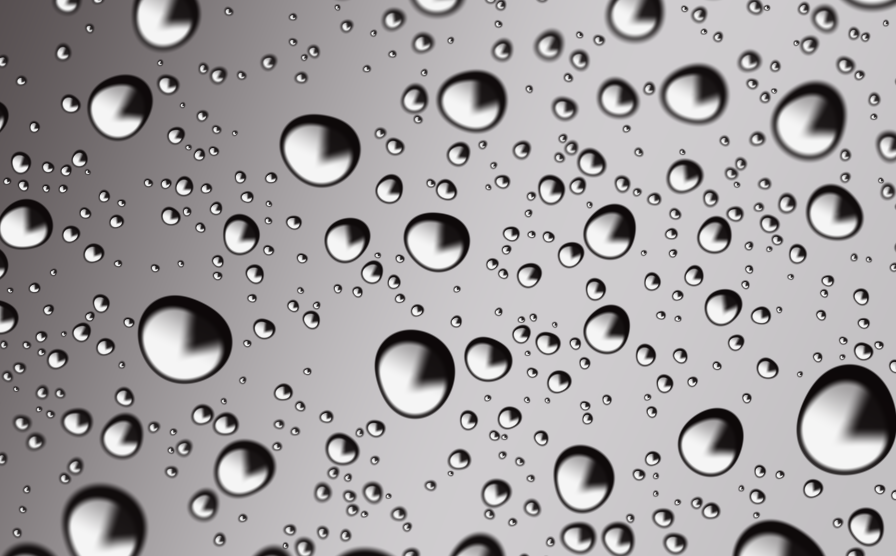
Reproduce this texture procedurally as a WebGL 1 fragment shader.

```glsl
precision highp float;
// Water drops on a tilted pane: dark-rimmed lenses over a soft grey gradient.
uniform vec2 u_resolution;

const vec3 SHADE_GREY = vec3(0.30, 0.27, 0.275);  // dim upper left corner
const vec3 PANE_GREY  = vec3(0.81, 0.80, 0.81);
const vec3 DROP_WHITE = vec3(0.96, 0.96, 0.96);
const vec3 DROP_GREY  = vec3(0.62, 0.61, 0.615);
const vec3 DROP_BLACK = vec3(0.045, 0.028, 0.03);

const int   LAYERS       = 5;
const float LARGEST_CELL = 0.37;   // grid step of the biggest drops
const float CELL_RATIO   = 0.56;   // step from one layer to the next
const float MIN_RADIUS   = 0.13;   // in cells
const float MAX_RADIUS   = 0.30;
const float REACH        = 1.48;   // room kept for wobble and blur
const float SHARP_BLUR   = 0.0013;
const float FAR_BLUR     = 0.008;

float hash(vec2 p) {
  return fract(sin(dot(p, vec2(127.1, 311.7))) * 43758.5453);
}

mat2 rotation(float angle) {
  float c = cos(angle), s = sin(angle);
  return mat2(c, s, -s, c);
}

float cellSize(float layer) { return LARGEST_CELL * pow(CELL_RATIO, layer); }

mat2 layerTurn(float layer) { return rotation(0.45 + 1.1 * layer); }

vec2 cellOf(vec2 p, float layer) {
  return floor(layerTurn(layer) * p / cellSize(layer) + 7.3 * layer);
}

// Centre (xy) and radius (z) of the drop in a cell; radius 0 means empty.
vec3 dropIn(vec2 id, float layer) {
  vec2 seed = id + 17.0 * layer;
  float size = hash(seed + 3.7);
  float radius = mix(MIN_RADIUS, MAX_RADIUS, size * mix(size, 1.0, 0.6));
  vec2 jitter = vec2(hash(seed + 11.3), hash(seed + 29.9)) * 2.0 - 1.0;
  vec2 local = id + 0.5 + jitter * (0.5 - REACH * radius) - 7.3 * layer;
  float present = step(hash(seed + 41.1), 0.88 - 0.12 * layer);
  float cell = cellSize(layer);
  return vec3(local * layerTurn(layer) * cell, radius * cell * present);
}

// True where a drop of a larger layer already takes the place.
bool isBlocked(vec3 drop, int layer) {
  for (int k = 0; k < LAYERS; k++) {
    if (k >= layer) break;
    vec2 home = cellOf(drop.xy, float(k));
    for (int n = 0; n < 9; n++) {
      vec2 offset = vec2(mod(float(n), 3.0), floor(float(n) / 3.0)) - 1.0;
      vec3 other = dropIn(home + offset, float(k));
      float gap = 1.12 * (other.z + drop.z);
      if (other.z > 0.0 && distance(drop.xy, other.xy) < gap) return true;
    }
  }
  return false;
}

// The focal band slopes down to the right.
float blurAt(vec2 p) {
  float offFocus = abs(p.y - 0.45 + 0.2 * (p.x - 0.8));
  return mix(SHARP_BLUR, FAR_BLUR, smoothstep(0.15, 0.6, offFocus));
}

vec3 background(vec2 uv) {
  float light = smoothstep(-0.15, 0.74, uv.x + 0.25 * (1.0 - uv.y));
  vec3 color = mix(SHADE_GREY, PANE_GREY, light);
  return color * (1.0 - 0.06 * smoothstep(0.8, 1.25, uv.x + 0.3 * (1.0 - uv.y)));
}

// Refracted view inside a drop; q is in radii, edge is 1 at the outline.
vec3 dropColor(vec2 q, float edge, float soft, float seed) {
  vec3 color = mix(DROP_WHITE, DROP_GREY, smoothstep(-0.35, 0.8, q.y + 0.5 * q.x));
  vec2 w = rotation(0.6 * (seed - 0.5)) * q;
  // Dark smear with a rounded lower left corner
  float side = smoothstep(-0.15 - 0.3 * soft, 0.27, w.x - 0.02 - 0.2 * w.y);
  float above = smoothstep(-0.5 - 0.3 * soft, -0.1, w.y - 0.2 * w.x);
  float smear = side * above;
  float lit = edge + 0.25 * dot(q, vec2(0.45, 0.9));
  float rim = smoothstep(0.76 - 0.4 * soft, 0.95, lit);
  float outline = 0.85 * smoothstep(0.88 - soft, 0.96, edge);
  float dark = 1.0 - (1.0 - 0.95 * smear) * (1.0 - rim) * (1.0 - outline);
  return mix(color, DROP_BLACK, dark * (1.0 - 0.3 * min(soft, 0.6)));
}

void main() {
  vec2 p = gl_FragCoord.xy / u_resolution.y;
  vec3 color = background(gl_FragCoord.xy / u_resolution);
  float pixel = 1.0 / u_resolution.y;

  for (int i = 0; i < LAYERS; i++) {
    float layer = float(i);
    vec2 id = cellOf(p, layer);
    vec3 drop = dropIn(id, layer);
    vec2 toPixel = p - drop.xy;
    if (drop.z <= 0.0 || length(toPixel) > REACH * drop.z + pixel) continue;
    if (isBlocked(drop, i)) continue;

    // Uneven outline
    float seed = hash(id + 53.0 + layer);
    vec2 q = toPixel / drop.z;
    float angle = atan(q.y, q.x + 1e-5);
    float wobble = 1.0 + 0.06 * sin(2.0 * angle + 6.28 * seed)
                       + 0.03 * sin(3.0 * angle + 19.0 * seed);
    float edge = length(q) / wobble;

    float soft = (min(blurAt(drop.xy), 0.3 * drop.z) + 0.5 * pixel) / drop.z;
    float cover = 1.0 - smoothstep(1.0 - soft, 1.0 + soft, edge);
    color = mix(color, dropColor(q / wobble, edge, soft, seed), cover);
  }
  gl_FragColor = vec4(color, 1.0);
}
```
